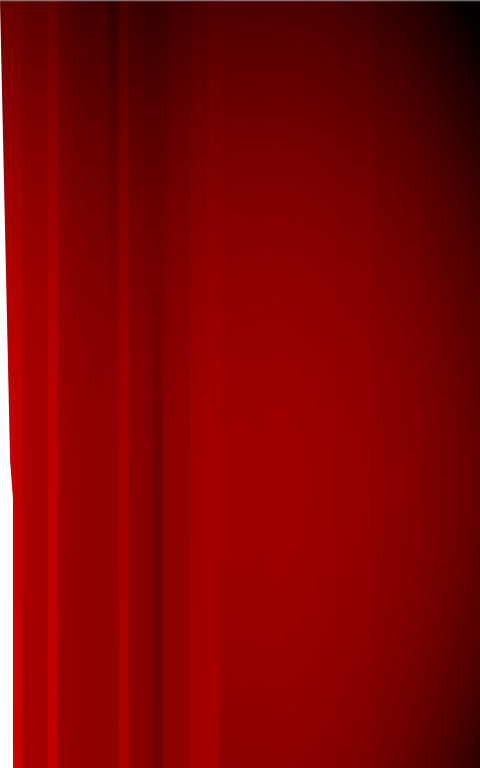
Write a WebGL 2 fragment shader that draws this background.

```glsl
#version 300 es
precision highp float;
// A red curtain: a broad soft glow right of centre that sinks to black in the
// upper right corner, with hard vertical folds on the left built from bands
// and hashed cells. A thin pale gap tapers along the left edge.

uniform vec2 u_resolution;
out vec4 fragColor;

float hash(float n) {
  return fract(sin(n * 127.1 + 3.7) * 4375.85);
}

// Soft-edged vertical strip between two x positions.
float band(float x, float left, float right) {
  float soft = max(0.0025, 0.7 / u_resolution.x);
  return smoothstep(left - soft, left + soft, x)
       - smoothstep(right - soft, right + soft, x);
}

float bump(float x, float centre, float width) {
  float d = (x - centre) / width;
  return exp(-d * d);
}

// Red level of the smooth lighting, without folds.
float glow(vec2 p) {
  float dx = max(p.x - 0.58, 0.0);
  float dy = p.y - 0.37;
  float xx = dx * dx;
  float yy = dy * dy;
  float rightSide = smoothstep(0.452, 0.462, p.x);
  float fall = dy > 0.0 ? 0.8 * yy + 1.5 * xx * yy
                        : 0.5 * yy * rightSide + 6.0 * xx * yy;
  return 0.615 - 1.3 * xx - fall;
}

// Bright ridges and dark creases of the cloth.
float folds(vec2 p) {
  float x = p.x;
  float low = 1.0 - p.y;
  float ridges = 0.17 * band(x, 0.0, 0.046) + 0.03 * band(x, 0.046, 0.1)
               + 0.15 * band(x, 0.1, 0.119) + 0.14 * band(x, 0.248, 0.268)
               + 0.07 * band(x, 0.396, 0.413) + 0.03 * band(x, 0.413, 0.458);
  float creases = 0.08 * band(x, 0.317, 0.339) * smoothstep(0.75, 0.3, p.y)
                + 0.06 * band(x, 0.226, 0.248) * smoothstep(0.4, 0.9, p.y)
                + 0.03 * band(x, 0.42, 0.436) * smoothstep(0.5, 0.9, p.y);
  float valley = 0.09 * bump(x, 0.325, 0.07) + 0.05 * bump(x, 0.2, 0.07);

  // Narrow pleats on the left, wide and faint ones on the right.
  float narrow = hash(floor((x - 0.027) / 0.0184)) - 0.5;
  float wide = hash(floor(x / 0.037) + 40.0) - 0.5;
  float pleats = 0.035 * narrow * smoothstep(0.5, 0.4, x)
               + 0.018 * wide * smoothstep(0.4, 0.5, x) * smoothstep(0.95, 0.7, x);
  return ridges * (0.25 + 0.75 * low) - creases - valley + pleats
       + 0.05 * p.y * bump(x, 0.05, 0.12);
}

void main() {
  vec2 p = gl_FragCoord.xy / u_resolution;
  vec2 px = 1.0 / u_resolution;

  // Cloth
  float red = clamp(glow(p) + folds(p), 0.015, 0.85);
  vec3 colour = vec3(red, 0.0, 0.0);

  // Pale gap: a slanted edge that turns vertical lower down
  float slant = max(0.035 * (1.0 - p.y), 0.021 + 0.12 * (0.4 - p.y));
  float edge = min(0.027, slant);
  float gap = 1.0 - smoothstep(edge - 0.7 * px.x, edge + 0.7 * px.x, p.x);
  colour = mix(colour, vec3(1.0), gap);

  // Hairline of light along the top
  float hairline = smoothstep(0.9985 - px.y, 0.9985 + px.y, p.y);
  colour = mix(colour, vec3(0.7, 0.66, 0.66), 0.7 * hairline);

  fragColor = vec4(colour, 1.0);
}
```
